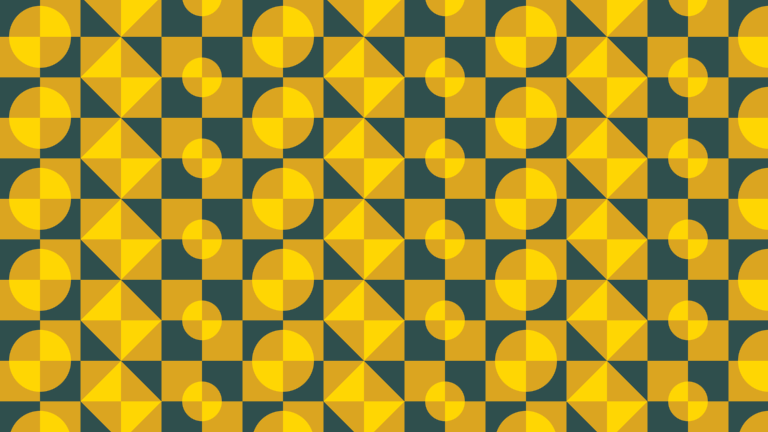
Give the GLSL for this pattern, as a Shadertoy shader.

```glsl
// Geometric tiling: a checkerboard overlaid by columns of large discs, diamonds
// and small discs. Each overlay lifts the board one shade: dark to gold, gold
// to yellow. Shapes are signed distances in cells, repeated with mod.

const vec3 DARK   = vec3(0.184, 0.310, 0.302);
const vec3 GOLD   = vec3(0.858, 0.647, 0.125);
const vec3 YELLOW = vec3(1.000, 0.840, 0.010);

const float CELLS_DOWN   = 10.667;            // checker cells per canvas height
const vec2  FIRST_CENTRE = vec2(0.988, 0.91); // first large disc, from top left
const float LARGE_RADIUS = 0.765;
const float SMALL_RADIUS = 0.49;
const float EDGE_PIXELS  = 1.25;              // width of smoothed edges

// Signed distance to cell borders: positive in even cells, negative in odd ones
vec2 stripes(vec2 p) {
    return abs(mod(p - 0.5, 2.0) - 1.0) - 0.5;
}

// Distance to the overlay; each one covers two by two cells
float overlayDistance(vec2 p) {
    float column = mod(floor((p.x + 1.0) * 0.5), 3.0);
    // Diamonds and small discs sit one cell below the large discs
    float drop = column < 0.5 ? 0.0 : 1.0;
    vec2 local = mod(p + vec2(1.0, 1.0 - drop), 2.0) - 1.0;

    if (column < 0.5) return length(local) - LARGE_RADIUS;
    if (column < 1.5) return (abs(local.x) + abs(local.y) - 1.0) * inversesqrt(2.0);
    return length(local) - SMALL_RADIUS;
}

void mainImage(out vec4 fragColor, in vec2 fragCoord) {
    // Cell coordinates, y downwards, centred on the first large disc
    vec2 fromTop = vec2(fragCoord.x, iResolution.y - fragCoord.y);
    vec2 p = fromTop / iResolution.y * CELLS_DOWN - FIRST_CENTRE;
    float edge = EDGE_PIXELS * CELLS_DOWN / iResolution.y;

    // Smoothed checkerboard: 0 on dark cells, 1 on light cells
    vec2 side = clamp(2.0 * stripes(p) / edge, -1.0, 1.0);
    float light = 0.5 - 0.5 * side.x * side.y;

    // Overlay coverage
    float overlay = clamp(0.5 - overlayDistance(p) / edge, 0.0, 1.0);

    vec3 board  = mix(DARK, GOLD, light);
    vec3 lifted = mix(GOLD, YELLOW, light);
    fragColor = vec4(mix(board, lifted, overlay), 1.0);
}
```
